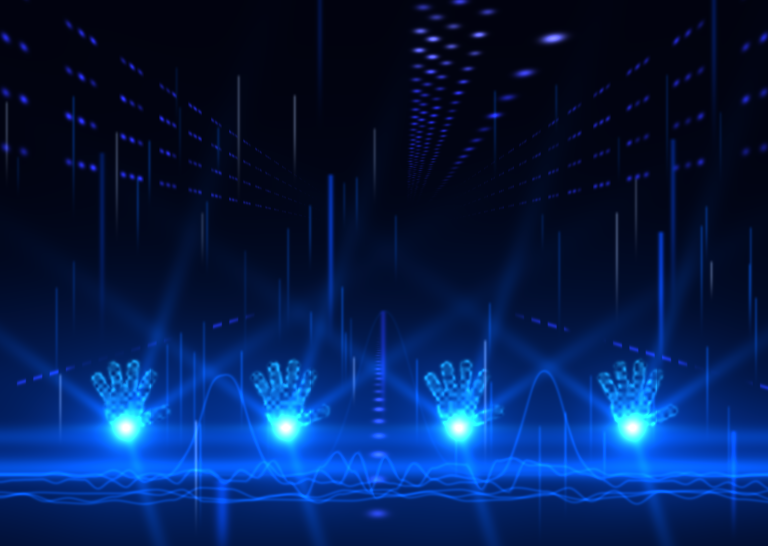
Write a Shadertoy shader that draws this background.

```glsl
const float ASPECT = 1.407;
const vec3 NIGHT = vec3(0.003, 0.008, 0.055);
const vec3 HAZE = vec3(0.010, 0.190, 0.560);
const vec3 AZURE = vec3(0.020, 0.330, 0.820);
const vec3 CYAN = vec3(0.130, 0.780, 0.900);
const vec3 VIOLET = vec3(0.160, 0.180, 0.950);
const vec3 SILVER = vec3(0.300, 0.340, 0.400);
const vec2 SIDE_VANISH = vec2(0.705, 0.570);
const vec2 FAN_VANISH = vec2(0.742, 0.570);
const float HAND_Y = 0.216;
const float HAND_X[4] = float[4](0.231, 0.524, 0.841, 1.159);
const float FAN_SLOPE[5] = float[5](0.08, 0.15, 0.24, 0.38, 0.75);
const vec2 RAY_DIR[4] = vec2[4](vec2(-0.81, 0.585), vec2(0.32, 0.947),
                                vec2(0.83, 0.560), vec2(0.28, -0.960));
// x, bottom, top, strength
const vec4 BEAMS[8] = vec4[8](
    vec4(0.606, 0.36, 0.68, 0.65), vec4(1.211, 0.30, 0.575, 0.75),
    vec4(1.233, 0.40, 0.745, 0.40), vec4(1.344, 0.00, 0.21, 0.50),
    vec4(0.407, -0.05, 0.12, 0.50), vec4(0.187, 0.35, 0.72, 0.30),
    vec4(1.308, 0.70, 1.05, 0.28), vec4(0.586, 0.75, 1.05, 0.22));

float hash(float n) { return fract(sin(n * 127.1 + 3.7) * 4375.85); }

float noise(vec2 p) {
    vec2 i = floor(p), f = fract(p);
    f = f * f * (3.0 - 2.0 * f);
    float n = i.x + i.y * 57.0;
    return mix(mix(hash(n), hash(n + 1.0), f.x),
               mix(hash(n + 57.0), hash(n + 58.0), f.x), f.y);
}

float bell(float x, float width) { return exp(-x * x / (width * width)); }

// Lights on a line running into depth, spaced evenly in 1/depth
float depthLights(float across, float depth, float first, float gap, float size, float seed) {
    float d = max(depth, 0.02);
    float u = (1.0 / d - first) / gap;
    float id = round(u);
    vec2 q = vec2((across + (hash(id + seed) - 0.5) * 0.02 * d) * 0.45, (u - id) * gap * d * d) / (size * d);
    return exp(-dot(q, q)) * smoothstep(0.05, 0.25, depth) * mix(0.4, 1.0, hash(id + seed + 9.0));
}

// Rows of grouped lights on both side walls
float wallLights(vec2 p) {
    vec2 v = p - SIDE_VANISH;
    float sx = max(abs(v.x), 0.05);
    float row = (v.y / sx - 0.23) / 0.145;
    float r = clamp(round(row), 0.0, 3.0);
    float u = (1.0 / sx - 1.44) / 0.072;
    float id = round(u);
    float inGroup = step(abs(id - 5.0 * round(id / 5.0)), 1.5);
    vec2 q = vec2((u - id) * 0.072 * sx * sx, (row - r) * 0.145 * sx) / (0.0105 * sx);
    float power = mix(0.4, 1.1, hash(id + r * 31.0 + sign(v.x) * 7.0));
    return exp(-dot(q, q)) * inGroup * power * smoothstep(0.1, 0.5, sx) * (v.x > 0.0 ? 0.7 : 1.0);
}

// Low rows of dashes falling away from the centre
float floorLights(vec2 p) {
    float sx = abs(p.x - 0.705);
    float line = bell(p.y - 0.493 + 0.29 * sx, 0.004);
    float dash = smoothstep(0.25, 0.6, 0.5 + 0.5 * sin(sx * 210.0));
    return line * dash * smoothstep(0.22, 0.3, sx) * smoothstep(0.2, 0.5, noise(vec2(p.x * 14.0, 2.0)));
}

float streak(vec2 p, float x, float bottom, float top, float width) {
    return bell(p.x - x, width) * smoothstep(bottom, mix(bottom, top, 0.7), p.y)
         * (1.0 - smoothstep(top - 0.005, top + 0.005, p.y));
}

float waveHeight(float x, int i) {
    float k = float(i);
    float ripple = noise(vec2(x * (14.0 + 5.0 * k), k * 9.0)) - 0.5;
    if (i < 3) return 0.092 + 0.03 * ripple;
    if (i < 5) return 0.130 + 0.09 * ripple * bell(x - 0.7, 0.4);
    if (i == 5) return 0.115 + 0.02 * ripple + 0.205 * (bell(x - 0.412, 0.06) + bell(x - 0.998, 0.05));
    return 0.13 + 0.30 * bell(x - 0.705, 0.07);
}

float waveLine(vec2 p, int i) {
    float h = waveHeight(p.x, i);
    float slope = (waveHeight(p.x + 0.002, i) - h) / 0.002;
    return bell((p.y - h) / sqrt(1.0 + slope * slope), 0.003);
}

float segment(vec2 p, vec2 a, vec2 b) {
    vec2 d = b - a;
    return length(p - a - d * clamp(dot(p - a, d) / dot(d, d), 0.0, 1.0));
}

// Open hand: palm disc, four fingers and a thumb
float handDistance(vec2 q) {
    float d = length((q - vec2(-0.004, 0.04)) * vec2(1.0, 0.85)) - 0.034;
    for (int i = 0; i < 5; i++) {
        float k = float(i);
        float angle = i < 4 ? -0.52 + 0.32 * k : 1.15;
        float reach = i < 4 ? 0.118 - 0.008 * abs(k - 1.6) : 0.078;
        vec2 dir = vec2(sin(angle), cos(angle));
        d = min(d, segment(q, dir * 0.035, dir * reach) - 0.009);
    }
    return d;
}

vec3 handLight(vec2 q, float seed) {
    float d = handDistance(q), r = length(q);
    float grain = noise(q * 130.0 + seed * 20.0);
    float fill = 1.0 - smoothstep(-0.004, 0.004, d);
    float shade = q.x > 0.045 ? 0.5 : 1.0;
    vec3 c = CYAN * shade * (bell(d, 0.004) * 0.5 * grain + fill * 0.42 * grain);
    c += AZURE * (0.60 * exp(-r / 0.045) + 0.30 * exp(-r / 0.13));
    c += CYAN * (0.8 * bell(r, 0.032) + 0.25 * bell(q.y, 0.009) * exp(-abs(q.x) / 0.06));
    c += vec3(0.9, 1.0, 0.9) * bell(r, 0.017);
    for (int i = 0; i < 4; i++) {
        float along = dot(q, RAY_DIR[i]);
        float side = q.x * RAY_DIR[i].y - q.y * RAY_DIR[i].x;
        float ray = bell(side, 0.008 + 0.035 * abs(along)) * smoothstep(0.0, 0.03, along);
        c += AZURE * 0.42 * ray * exp(-max(along, 0.0) / 0.23);
    }
    return c;
}

void mainImage(out vec4 fragColor, in vec2 fragCoord) {
    vec2 p = fragCoord / iResolution.xy * vec2(ASPECT, 1.0);

    // Haze and horizontal light bands
    float haze = 0.65 * exp(-abs(p.y - 0.17) / 0.15) + 0.20 * bell(p.y - 0.24, 0.22);
    vec3 col = NIGHT + HAZE * haze * (0.7 + 0.4 * noise(p * vec2(5.0, 9.0)));
    float drift = 0.8 + 0.3 * noise(vec2(p.x * 4.0, p.y * 40.0));
    col += AZURE * drift * (0.60 * bell(p.y - 0.143, 0.018) + 0.25 * bell(p.y - 0.2, 0.018));

    // Receding lights
    col += VIOLET * (1.0 * wallLights(p) + 0.5 * floorLights(p));
    vec2 f = p - FAN_VANISH;
    for (int i = 0; i < 5; i++) {
        bool wide = i == 4;
        float light = depthLights(f.x - FAN_SLOPE[i] * f.y, f.y, wide ? 2.78 : 2.4 + 0.11 * float(i),
                                  wide ? 0.6 : 0.28, wide ? 0.022 : 0.013, float(i) * 17.0);
        col += (VIOLET + 0.4 * bell(f.y - 0.36, 0.06)) * light * (wide ? 1.2 : 0.95);
    }
    col += (VIOLET + 0.15) * depthLights(p.x - 0.693, 0.45 - p.y, 2.56, 0.49, 0.019, 3.0);
    col += VIOLET * 0.35 * streak(p, 0.702, 0.2, 0.43, 0.005);

    // Vertical streaks
    for (int i = 0; i < 8; i++) {
        vec4 b = BEAMS[i];
        col += vec3(0.02, 0.25, 0.85) * b.w * streak(p, b.x, b.y, b.z, i == 4 ? 0.012 : 0.005);
    }
    for (int i = 0; i < 64; i++) {
        float k = float(i), top = mix(0.2, 0.88, hash(k + 80.0));
        float s = streak(p, ASPECT * hash(k), top - mix(0.07, 0.25, hash(k + 160.0)), top, 0.0028);
        col += (i % 5 == 0 ? SILVER : AZURE * 0.45) * s * mix(0.25, 0.75, hash(k + 240.0));
    }

    // Waves and hands
    for (int i = 0; i < 7; i++) col += AZURE * waveLine(p, i) * (i == 6 ? 0.06 : 0.28);
    for (int i = 0; i < 4; i++) col += handLight(p - vec2(HAND_X[i], HAND_Y), float(i) + 3.0);

    fragColor = vec4(clamp(col, 0.0, 1.0), 1.0);
}
```
